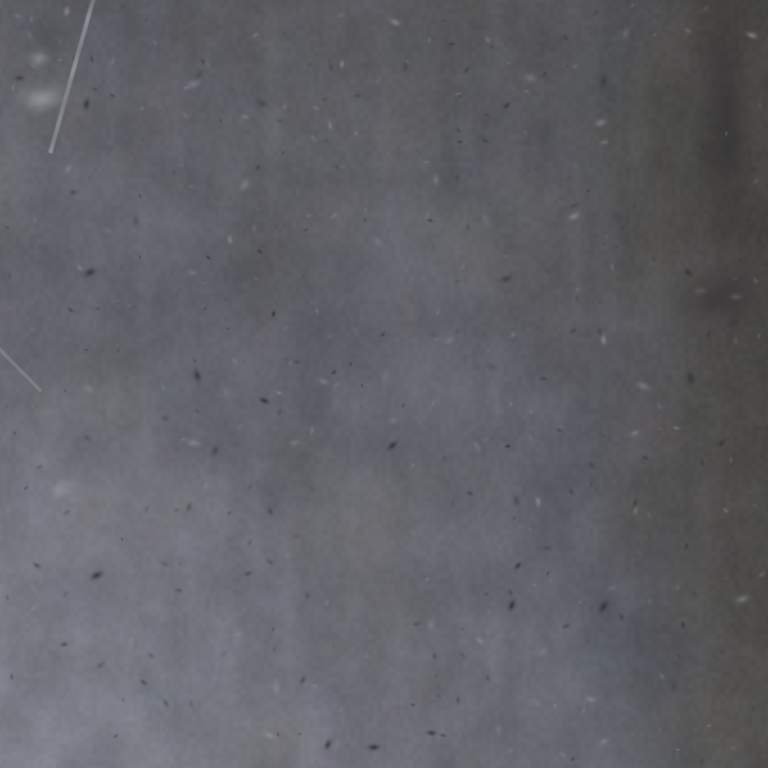
Give the GLSL for this texture, as a Shadertoy shader.

```glsl
// Worn grey metal or stone sheet, lit from the lower left and fading to a warm, dark right edge.
// A bilinear light ramp carries layered value noise, faint vertical streaks and tint patches;
// scattered pits and flecks, soft smudges and a few pale scratches lie on top.

const float LIGHT_BOTTOM_LEFT  = 0.505;
const float LIGHT_BOTTOM_RIGHT = 0.365;
const float LIGHT_TOP_LEFT     = 0.365;
const float LIGHT_TOP_RIGHT    = 0.325;
const float EDGE_SHADE   = 0.055;
const float MOTTLE       = 0.085;
const float CLOUD        = 0.075;
const float STREAK       = 0.022;
const float GRAIN        = 0.026;
const vec3  COOL_TINT    = vec3(0.975, 0.99, 1.075);
const vec3  WARM_TINT    = vec3(1.02, 1.0, 0.965);
const vec3  SCRATCH_COLOR = vec3(0.60, 0.61, 0.64);
const vec3  SMUDGE_COLOR  = vec3(0.205, 0.195, 0.205);
const vec3  PIT_COLOR     = vec3(0.20, 0.20, 0.22);
const vec3  FLECK_COLOR   = vec3(0.56, 0.56, 0.58);

float hash(vec2 p) {
    vec3 q = fract(vec3(p.xyx) * 0.1031);
    q += dot(q, q.yzx + 33.33);
    return fract((q.x + q.y) * q.z);
}

float noise(vec2 p) {
    vec2 i = floor(p), f = fract(p);
    f = f * f * (3.0 - 2.0 * f);
    return mix(mix(hash(i), hash(i + vec2(1, 0)), f.x),
               mix(hash(i + vec2(0, 1)), hash(i + vec2(1, 1)), f.x), f.y);
}

// Fractal noise, centred on zero
float fbm(vec2 p) {
    float sum = 0.0, amp = 0.5;
    for (int i = 0; i < 4; i++) {
        sum += amp * (noise(p) - 0.5);
        p = mat2(1.6, 1.2, -1.2, 1.6) * p + 17.3;
        amp *= 0.55;
    }
    return sum;
}

// Soft elliptical spot: 1 at the centre, fading to 0
float spot(vec2 p, vec2 radius) {
    vec2 q = p / radius;
    return exp(-dot(q, q));
}

// Soft line from a to b
float scratch(vec2 p, vec2 a, vec2 b, float width) {
    vec2 ab = b - a;
    float t = clamp(dot(p - a, ab) / dot(ab, ab), 0.0, 1.0);
    return 1.0 - smoothstep(0.3 * width, width, length(p - a - ab * t));
}

// Scattered small irregular marks, at most one per cell
float specks(vec2 p, float cells, float share, float size, float seed) {
    vec2 id = floor(p * cells);
    vec2 key = id + seed;
    vec2 centre = (id + 0.2 + 0.6 * vec2(hash(key + 3.1), hash(key + 7.7))) / cells;
    float present = step(hash(key), share);
    float angle = 3.14159 * hash(key + 11.9);
    vec2 d = mat2(cos(angle), -sin(angle), sin(angle), cos(angle)) * (p - centre);
    float radius = size * mix(0.5, 1.2, hash(key + 19.3));
    return present * mix(0.25, 0.9, hash(key + 23.5)) * spot(d, radius * vec2(1.3, 0.75));
}

void mainImage(out vec4 fragColor, in vec2 fragCoord) {
    vec2 uv = fragCoord / iResolution.xy;

    // Broad light ramp with a darker right edge
    float light = mix(mix(LIGHT_BOTTOM_LEFT, LIGHT_BOTTOM_RIGHT, uv.x),
                      mix(LIGHT_TOP_LEFT, LIGHT_TOP_RIGHT, uv.x), uv.y);
    light -= EDGE_SHADE * smoothstep(0.72, 1.0, uv.x);

    // Clouding, mottling, vertical streaks and fine grain
    float value = light;
    value += CLOUD * fbm(uv * 4.0 + 2.7);
    value += MOTTLE * fbm(uv * 17.0 + 31.0) * mix(0.6, 1.1, smoothstep(0.3, 0.5, light));
    value += STREAK * (noise(uv * vec2(48.0, 6.0) + 5.0) - 0.5);
    value += GRAIN * (noise(uv * vec2(170.0, 140.0)) - 0.5);

    // Cool bright areas, warm dark ones, with drifting patches of hue
    float cool = smoothstep(0.27, 0.40, light) + 0.9 * fbm(uv * 6.0 + 71.0) + 0.5 * fbm(uv * 21.0 + 13.0);
    vec3 color = value * mix(WARM_TINT, COOL_TINT, clamp(cool, 0.0, 1.0));
    color.r += 0.016 * fbm(uv * 14.0 + 43.0);
    color.g += 0.016 * fbm(uv * 14.0 + 97.0);

    // Dark smudges near the right edge
    vec2 warped = uv + 0.035 * vec2(fbm(uv * 13.0 + 3.0), fbm(uv * 13.0 + 53.0));
    float smudge = 0.7 * spot(warped - vec2(0.942, 0.85), vec2(0.026, 0.10));
    smudge += 0.6 * spot(warped - vec2(0.935, 0.608), vec2(0.045, 0.035));
    color = mix(color, SMUDGE_COLOR, clamp(smudge, 0.0, 1.0));

    // Pits and pale flecks
    color = mix(color, PIT_COLOR, specks(uv, 13.0, 0.30, 0.0048, 5.0));
    color = mix(color, PIT_COLOR, 0.6 * specks(uv, 29.0, 0.22, 0.0032, 41.0));
    color = mix(color, FLECK_COLOR, 0.75 * specks(uv, 15.0, 0.25, 0.0055, 83.0));
    color = mix(color, FLECK_COLOR, 0.5 * specks(uv, 31.0, 0.16, 0.0032, 127.0));

    // Scratches and chalky scuffs on the left
    float wear = scratch(uv, vec2(0.124, 1.01), vec2(0.066, 0.803), 0.0042) * mix(0.35, 0.9, noise(uv * 45.0));
    wear += 0.4 * scratch(uv, vec2(-0.01, 0.555), vec2(0.052, 0.492), 0.0035);
    wear += 0.75 * spot(warped - vec2(0.057, 0.872), vec2(0.021, 0.012));
    wear += 0.55 * spot(warped - vec2(0.048, 0.925), vec2(0.010, 0.009));
    wear += 0.55 * spot(warped - vec2(0.087, 0.368), vec2(0.011, 0.009));
    color = mix(color, SCRATCH_COLOR, clamp(wear, 0.0, 1.0));

    fragColor = vec4(color, 1.0);
}
```
